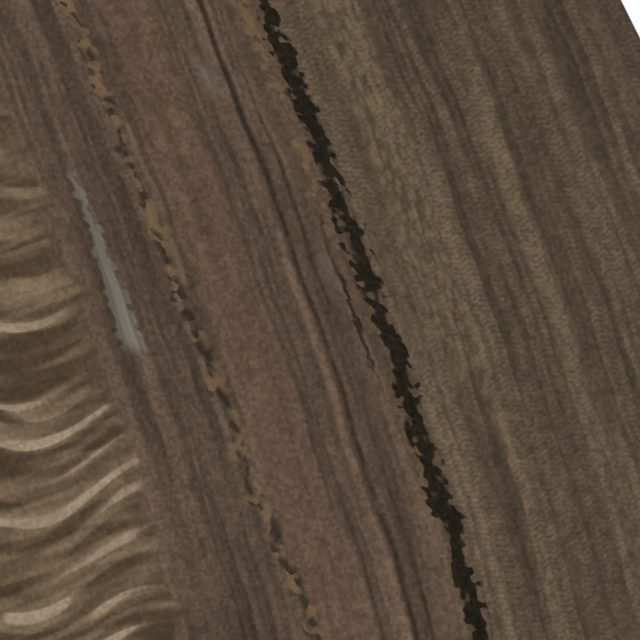
This texture is drawn by a WebGL 2 fragment shader. Its source:

```glsl
#version 300 es
precision highp float;

uniform vec2 u_resolution;
out vec4 fragColor;

vec2 hash2(vec2 p) {
    vec3 q = fract(p.xyx * vec3(0.1031, 0.1030, 0.0973));
    q += dot(q, q.yzx + 33.33);
    return fract((q.xx + q.yz) * q.zy);
}

// Cellular noise: x = distance to the nearest seed, y = blended cell tone
vec2 cells(vec2 p) {
    vec2 base = floor(p), local = fract(p);
    float nearest = 2.0, tone = 0.0, total = 0.0;
    for (int j = -1; j <= 1; j++) {
        for (int i = -1; i <= 1; i++) {
            vec2 offset = vec2(i, j);
            vec2 delta = offset + hash2(base + offset) - local;
            float d2 = dot(delta, delta);
            float weight = exp(-5.0 * d2);
            nearest = min(nearest, d2);
            tone += weight * hash2(base + offset + 57.0).x;
            total += weight;
        }
    }
    return vec2(sqrt(nearest), tone / total);
}

float band(float x, float centre, float halfWidth) {
    return 1.0 - smoothstep(0.0, halfWidth, abs(x - centre));
}

float span(float x, float lo, float hi, float soft) {
    return smoothstep(lo - soft, lo + soft, x) * (1.0 - smoothstep(hi - soft, hi + soft, x));
}

void main() {
    vec2 uv = gl_FragCoord.xy / u_resolution;

    // Track space: offset from the curved ditch, and distance along it
    float across = uv.x - 0.755 + 0.2825 * uv.y + 0.0625 * uv.y * uv.y;
    float along = uv.y - 0.33 * uv.x;
    across += 0.002 * sin(along * 19.0) + 0.001 * sin(along * 47.0 + 1.0);

    float broad = cells(vec2(across * 34.0, along * 1.6 + 5.0)).y;
    float furrow = cells(vec2(across * 125.0, along * 4.0)).y;
    float clump = cells(vec2(across * 60.0, along * 38.0)).y;
    float grain = cells(vec2(across * 190.0, along * 170.0)).y;
    float jag = cells(vec2(across * 110.0 + along * 35.0, along * 85.0)).y;
    vec2 fleck = cells(vec2(across * 75.0, along * 34.0 + 9.0));

    // Soil zones
    float field = smoothstep(0.0, 0.03, across);
    vec3 color = mix(vec3(0.335, 0.275, 0.228), vec3(0.335, 0.285, 0.230), field);
    float path = span(across + 0.012 * (clump - 0.5), -0.265, -0.18, 0.012);
    color = mix(color, vec3(0.375, 0.300, 0.245), path);
    color *= 1.0 + (0.26 * (broad - 0.5) + 0.28 * (furrow - 0.5)) * (1.0 - 0.6 * path);
    color *= 1.0 + 0.22 * (grain - 0.5) + 0.12 * (clump - 0.5);

    // Toothed ribs and straw flecks of the ploughed field
    float ribs = sin(along * 690.0 + 1.6 * sin(across * 260.0));
    color *= 1.0 + 0.05 * ribs * (0.3 + 0.7 * field) * smoothstep(0.25, 0.65, furrow) * (1.0 - path);
    float straw = (1.0 - smoothstep(0.1, 0.5, fleck.x)) * smoothstep(0.45, 0.75, broad);
    straw *= field * (band(across, 0.11, 0.10) + 0.5 * band(across, 0.26, 0.12));
    color = mix(color, vec3(0.48, 0.41, 0.31), 0.55 * straw);

    // Pale bank on the left, brushed across the track direction
    float bank = 1.0 - smoothstep(-0.50, -0.445, across + 0.05 * (clump - 0.5));
    float brush = cells(vec2(uv.x * 9.0, along * 62.0 + 1.2 * sin(uv.x * 22.0))).y;
    float wisp = cells(vec2(uv.x * 16.0 + 3.0, along * 110.0)).y;
    vec3 bankColor = mix(vec3(0.29, 0.235, 0.18), vec3(0.50, 0.425, 0.335),
                         smoothstep(0.15, 0.9, 0.65 * brush + 0.35 * wisp));
    bankColor += 0.14 * smoothstep(0.72, 0.92, brush) * (1.0 - smoothstep(0.45, 0.6, uv.y));
    color = mix(color, bankColor * (0.92 + 0.16 * grain), 0.9 * bank);

    // Wheel ruts
    float rut = band(across, -0.102, 0.008) + 0.5 * band(across, -0.155, 0.006);
    rut += 0.6 * band(across, -0.075, 0.006) + 0.45 * band(across, -0.36, 0.007);
    rut += 1.3 * band(across + 0.008 * (jag - 0.5), -0.042, 0.007) * span(uv.y, 0.42, 0.66, 0.04);
    color *= 1.0 - 0.38 * min(rut, 1.3) * smoothstep(0.1, 0.7, 0.5 * clump + 0.5 * broad);
    color *= 1.0 + 0.12 * band(across, -0.122, 0.014);

    // Dry grass ridge with its broken shadow
    float ridge = across + 0.30 - 0.05 * pow(1.0 - uv.y, 3.0) + 0.022 * (clump - 0.5);
    float tuft = band(ridge, 0.0, 0.026) * smoothstep(0.42, 0.72, 0.6 * jag + 0.4 * clump);
    tuft += band(across, -0.035, 0.022) * smoothstep(0.5, 0.75, jag) * smoothstep(0.5, 0.75, uv.y);
    float shade = band(ridge, -0.010, 0.013) * smoothstep(0.4, 0.7, 1.0 - jag + 0.2 * (broad - 0.5));
    color = mix(color, vec3(0.16, 0.135, 0.105), 0.7 * shade);
    color = mix(color, vec3(0.48, 0.385, 0.265), 0.6 * min(tuft, 1.0));

    // Grey standing water
    float taper = mix(0.018, 0.005, smoothstep(0.44, 0.74, uv.y));
    float water = span(across + 0.014 * (jag - 0.5), -0.403 - taper, -0.403 + taper, 0.004);
    water *= span(uv.y, 0.455, 0.73, 0.015);
    water += 0.6 * band(across, -0.132, 0.016) * band(uv.y, 0.88, 0.04);
    water += 0.4 * band(across, -0.055, 0.016) * band(uv.y, 0.59, 0.05);
    color = mix(color, vec3(0.45, 0.435, 0.40) * (0.82 + 0.36 * furrow), 0.85 * min(water, 1.0));

    // Ragged dark ditch
    float depth = band(across + 0.012 * (clump - 0.5), 0.0, 0.029);
    float ditch = smoothstep(0.38, 0.72, depth + 0.9 * (jag - 0.5));
    color = mix(color, vec3(0.125, 0.115, 0.090) * (0.8 + 0.4 * grain), 0.92 * ditch);

    // Blank corner beyond the field edge
    float corner = (2.0 * (uv.x - 0.97) + uv.y - 1.0) / 2.236;
    float pixel = 1.0 / u_resolution.y;
    color = mix(color, vec3(1.0), smoothstep(-pixel, pixel, corner));

    fragColor = vec4(color, 1.0);
}
```
